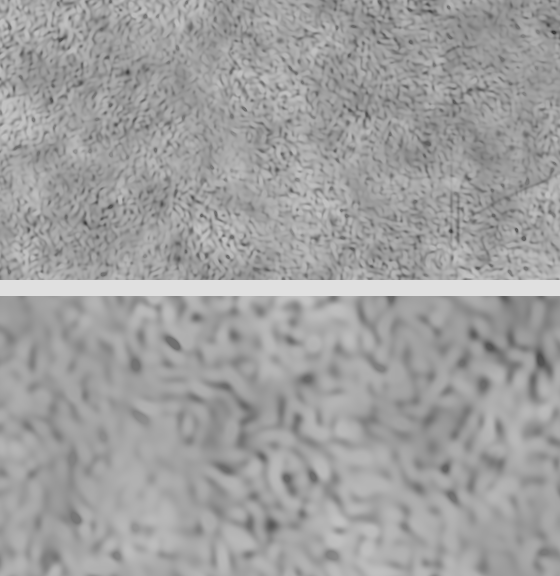
Top: the whole. Bottom: its middle third, enlarged.
A Shadertoy shader for this texture:

```glsl
const float BASE_GREY = 0.626;
const float GRAIN_CELLS = 33.0;      // grain cells per canvas height
const float GRAIN_CONTRAST = 0.047;
const float GRAIN_SKEW = 0.010;      // pushes the tones towards dark grains
const float GRAIN_FALLOFF = 4.8;
const float GRAIN_STD = 0.70;
const int GRAINS_PER_CELL = 3;
const float ANGLE_SPREAD = 2.2;
const float CLOUD_CONTRAST = 0.15;
const float MOTTLE_CONTRAST = 0.20;
const float SPOT_DEPTH = 0.20;
const float STAIN_DEPTH = 0.10;
const float PATCH_DEPTH = 0.065;
const float CRACK_DEPTH = 0.11;
const float SCRATCH_DEPTH = 0.14;
const vec2 LOWER_PATCH = vec2(1.78, 0.41);
const vec2 UPPER_PATCH = vec2(1.75, 0.88);
const vec2 CRACK_START = vec2(1.67, 0.22);
const vec2 CRACK_END = vec2(2.02, 0.40);
const vec2 SCRATCH_CENTRE = vec2(1.612, 0.27);
const float TAU = 6.2831853;

vec3 hash3(vec2 cell, float seed) {
    uvec3 v = uvec3(ivec3(vec3(cell, seed)) + 4096);
    v = v * 1664525u + 1013904223u;
    v.x += v.y * v.z; v.y += v.z * v.x; v.z += v.x * v.y;
    v ^= v >> 16u;
    v.x += v.y * v.z; v.y += v.z * v.x; v.z += v.x * v.y;
    return vec3(v >> 8u) / 16777216.0;
}

float valueNoise(vec2 p, float seed) {
    vec2 i = floor(p), f = fract(p);
    f = f * f * (3.0 - 2.0 * f);
    float low = mix(hash3(i, seed).x, hash3(i + vec2(1, 0), seed).x, f.x);
    float high = mix(hash3(i + vec2(0, 1), seed).x, hash3(i + 1.0, seed).x, f.x);
    return mix(low, high, f.y);
}

float clouds(vec2 p, float seed) {
    float sum = 0.0, weight = 0.5;
    for (int i = 0; i < 3; i++) {
        sum += weight * (valueNoise(p, seed + float(i)) - 0.5);
        p = mat2(1.6, 1.3, -1.3, 1.6) * p + 3.7;
        weight *= 0.6;
    }
    return sum;
}

// Short wave packets whose direction drifts across the surface
float grain(vec2 p) {
    float flow = mix(-0.4, 0.7, smoothstep(0.3, 1.2, p.x))
               + 1.0 * (valueNoise(p * 4.0, 7.0) - 0.5);
    vec2 q = p * GRAIN_CELLS, home = floor(q);
    float sum = 0.0;
    for (int y = -1; y <= 1; y++)
    for (int x = -1; x <= 1; x++)
    for (int k = 0; k < GRAINS_PER_CELL; k++) {
        vec2 cell = home + vec2(x, y);
        vec3 place = hash3(cell, float(k));
        vec3 wave = hash3(cell, float(k + 10));
        vec2 d = q - cell - place.xy;
        float angle = flow + ANGLE_SPREAD * (wave.x - 0.5);
        float frequency = mix(0.5, 1.3, wave.y);
        float along = dot(d, vec2(cos(angle), sin(angle)));
        sum += exp(-GRAIN_FALLOFF * dot(d, d))
             * cos(TAU * (frequency * along + place.z));
    }
    return clamp(sum / GRAIN_STD, -2.6, 2.2);
}

float blob(vec2 d, float radius) {
    return exp(-dot(d, d) / (radius * radius));
}

// Soft blobs, at most one in each cell
float scatter(vec2 p, float cells, float radius, float chance, float seed) {
    vec2 home = floor(p * cells);
    float sum = 0.0;
    for (int y = -1; y <= 1; y++)
    for (int x = -1; x <= 1; x++) {
        vec2 cell = home + vec2(x, y);
        vec3 h = hash3(cell, seed);
        float present = step(h.z, chance);
        float size = radius * mix(0.65, 1.2, h.z / chance);
        sum += present * blob(p - (cell + h.xy) / cells, size);
    }
    return sum;
}

float segmentDistance(vec2 p, vec2 a, vec2 b) {
    vec2 ab = b - a;
    return length(p - a - ab * clamp(dot(p - a, ab) / dot(ab, ab), 0.0, 1.0));
}

void mainImage(out vec4 fragColor, in vec2 fragCoord) {
    vec2 p = fragCoord / iResolution.y;
    vec2 warp = vec2(valueNoise(p * 14.0, 31.0), valueNoise(p * 14.0, 32.0)) - 0.5;

    // Worn patches with fainter grain
    vec2 worn = p + 0.08 * warp;
    float wear = min(blob(worn - LOWER_PATCH, 0.13) + 0.8 * blob(worn - UPPER_PATCH, 0.13), 1.0);
    float relief = (1.0 + 1.6 * clouds(p * 7.0, 50.0)) * (1.0 - 0.55 * wear);
    float g = grain(p);
    float grey = BASE_GREY + CLOUD_CONTRAST * clouds(p * 3.5, 20.0);
    grey += MOTTLE_CONTRAST * clouds(p * 11.0, 24.0);
    grey += (GRAIN_CONTRAST * g - GRAIN_SKEW * (g * g - 1.0)) * relief;
    grey -= PATCH_DEPTH * wear;

    // Stains, denser towards the upper right, and small dark spots
    float corner = smoothstep(0.9, 1.5, p.x) * smoothstep(0.5, 0.95, p.y);
    float stain = scatter(p + 0.05 * warp, 6.0, 0.036, 0.3, 41.0);
    grey -= STAIN_DEPTH * stain * (0.5 + 0.6 * corner) * (1.0 - 0.3 * g);
    grey -= 0.025 * corner;
    grey -= SPOT_DEPTH * scatter(p + 0.012 * warp, 6.0, 0.012, 0.35, 42.0);

    // Wandering crack
    float crack = segmentDistance(p + 0.025 * warp, CRACK_START, CRACK_END);
    grey -= CRACK_DEPTH * exp(-pow(crack / 0.007, 2.0)) * (0.5 + valueNoise(p * 30.0, 33.0));

    // Broken vertical scratches in a pale band
    vec2 s = p - SCRATCH_CENTRE;
    float extent = 1.0 - smoothstep(0.12, 0.22, abs(s.y));
    grey += 0.035 * extent * exp(-s.x * s.x / 0.0025);
    for (int i = 0; i < 2; i++) {
        float offset = (s.x - 0.025 * float(i)) / 0.006;
        float broken = smoothstep(0.25, 0.65, valueNoise(vec2(float(i) * 5.0, p.y * 18.0), 34.0));
        grey -= SCRATCH_DEPTH * extent * broken * exp(-offset * offset);
    }

    fragColor = vec4(vec3(clamp(grey, 0.2, 0.76)), 1.0);
}
```
